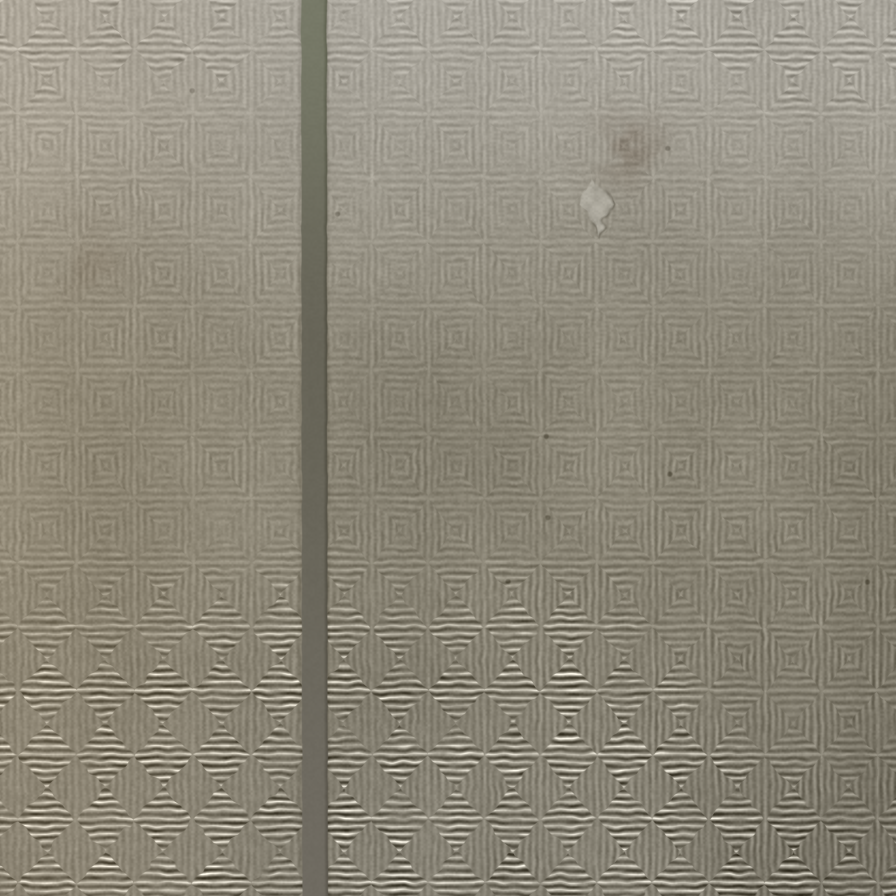
This texture is drawn by a WebGL 1 fragment shader. Its source:

```glsl
precision highp float;
// Two embossed metallic sheets beside a dark vertical joint: a grid of concentric
// rectangles, whose horizontal ridges catch light near the top and bottom.
// Each cell is split on its diagonals into horizontal and vertical ridges.
uniform vec2 u_resolution;

#define PITCH_RIGHT 0.0627
#define PITCH_LEFT 0.0650
#define PITCH_Y 0.0716
#define RIDGES 8.0
#define JOINT_X 0.351
#define JOINT_HALF 0.0143
#define RIDGE_DEPTH 0.040
#define GLARE_BOTTOM 0.18
#define GLARE_TOP 0.085
#define GRAIN 0.075
#define TAU 6.2831853

float hash(vec2 p) {
  return fract(sin(dot(p, vec2(127.1, 311.7))) * 43758.5453);
}

float noise(vec2 p) {
  vec2 i = floor(p), f = fract(p);
  f = f * f * (3.0 - 2.0 * f);
  return mix(mix(hash(i), hash(i + vec2(1.0, 0.0)), f.x),
             mix(hash(i + vec2(0.0, 1.0)), hash(i + vec2(1.0, 1.0)), f.x), f.y);
}

float fbm(vec2 p) {
  float sum = 0.0, weight = 0.5;
  for (int i = 0; i < 4; i++) {
    sum += weight * noise(p);
    p = p * 2.03 + 17.0;
    weight *= 0.5;
  }
  return sum / 0.9375;
}

// Strength of the glare on horizontal ridges: x = bottom, y = top.
vec2 glare(vec2 uv) {
  float patchy = fbm(uv * 6.0) - 0.5;
  float front = 0.35 - 0.25 * smoothstep(0.58, 1.0, uv.x) + 0.08 * patchy;
  float low = 1.0 - smoothstep(front - 0.14, front + 0.07, uv.y);
  float high = smoothstep(0.83, 0.96, uv.y + 0.14 * patchy);
  high *= 1.0 - 0.5 * smoothstep(0.3, 0.1, abs(uv.x - 0.48));
  return vec2(low, high);
}

// Brightness added by the embossed rectangles.
float emboss(vec2 uv) {
  bool left = uv.x < JOINT_X;
  vec2 origin = left ? vec2(0.0524, 0.5508) : vec2(0.3835, 0.5508);
  vec2 grid = (uv - origin) / vec2(left ? PITCH_LEFT : PITCH_RIGHT, PITCH_Y) + 0.5;
  grid += 0.04 * (vec2(noise(uv * 80.0), noise(uv * 80.0 + 40.0)) - 0.5);
  vec2 q = fract(grid) - 0.5;
  vec2 a = abs(q) * 2.0;
  float ragged = 0.16 * (noise(uv * 130.0 + 7.0) - 0.5);
  float upright = smoothstep(-0.05, 0.05, a.x - a.y + ragged);
  vec2 slope = sin(TAU * RIDGES * q);
  vec2 crest = cos(TAU * RIDGES * q);
  float wear = 0.7 + 0.3 * hash(floor(grid)) + 0.5 * (noise(uv * 45.0) - 0.5);

  // Wear that thins and interrupts single ridges along their length.
  float gapsAcross = 0.45 + 1.1 * noise(uv * vec2(75.0, 150.0));
  float gapsAlong = 0.45 + 1.1 * noise(uv * vec2(150.0, 75.0) + 21.0);

  vec2 shine = glare(uv);
  float corner = smoothstep(0.75, 0.1, uv.y) * smoothstep(0.2, 0.9, uv.x);
  float relief = RIDGE_DEPTH * (1.0 + 0.9 * corner);
  float across = relief * (0.75 * crest.y + 0.5 * slope.y);
  float wave = 0.8 * slope.y + 0.4 * crest.y;
  across += wave * (GLARE_BOTTOM * shine.x + GLARE_TOP * shine.y);
  across += GLARE_BOTTOM * shine.x * pow(max(wave, 0.0), 5.0);
  float along = relief * (0.85 * crest.x + 0.35 * slope.x);
  float seam = 0.010 * smoothstep(0.86, 0.98, max(a.x, a.y)) * noise(uv * 60.0);
  return wear * mix(across * gapsAcross, along * gapsAlong, upright) + seam;
}

// Soft lighting of the sheet without its relief.
vec3 sheetColor(vec2 uv) {
  vec3 color = mix(vec3(0.520, 0.502, 0.450), vec3(0.538, 0.517, 0.457), smoothstep(0.0, 0.4, uv.y));
  color = mix(color, vec3(0.655, 0.640, 0.602), smoothstep(0.52, 1.02, uv.y));
  color += vec3(0.040, 0.028, 0.014) * smoothstep(0.45, 0.0, uv.x);
  color -= 0.030 * smoothstep(0.6, 1.0, uv.x) * smoothstep(1.0, 0.6, uv.y);
  return color + 0.08 * (fbm(uv * vec2(7.0, 4.0) + 3.0) - 0.5);
}

// Brown smears and a few dark specks.
vec3 stain(vec3 color, vec2 uv) {
  vec2 p = uv - vec2(0.702, 0.835), s = uv - vec2(0.10, 0.705);
  float smear = exp(-700.0 * dot(p, p)) + 0.4 * exp(-600.0 * dot(s, s));
  color -= vec3(0.08, 0.095, 0.10) * smear * smoothstep(0.25, 0.7, fbm(uv * 30.0));
  vec2 cell = floor(uv * 22.0);
  vec2 spot = 0.2 + 0.6 * vec2(hash(cell + 5.0), hash(cell + 9.0));
  float speck = smoothstep(0.09, 0.03, length(fract(uv * 22.0) - spot));
  return color - 0.13 * speck * step(0.988, hash(cell));
}

// A pale torn flake with a shaded lower right rim.
vec3 flake(vec3 color, vec2 uv) {
  vec2 p = (uv - vec2(0.664, 0.772)) / vec2(0.018, 0.036);
  float d = abs(p.x + 0.25 * p.y) + abs(p.y) - 1.0 + 0.6 * (noise(uv * 110.0) - 0.5);
  float rim = smoothstep(0.22, 0.0, abs(d)) * smoothstep(-0.2, 0.7, p.x - p.y);
  vec3 pale = vec3(0.67, 0.655, 0.61) + 0.08 * (noise(uv * 90.0) - 0.5);
  return mix(color, pale, smoothstep(0.08, -0.1, d)) - 0.10 * rim;
}

void main() {
  vec2 uv = gl_FragCoord.xy / u_resolution;
  float pixel = 1.0 / u_resolution.x;
  float grain = 0.6 * noise(uv * 420.0) + 0.4 * noise(uv * 190.0) - 0.5;
  vec3 color = flake(stain(sheetColor(uv) + emboss(uv), uv), uv) + GRAIN * grain;

  // Recessed joint with slightly ragged sides.
  float x = uv.x - JOINT_X + 0.0012 * (uv.y - 0.5) + 0.0012 * (noise(uv * vec2(1.0, 90.0)) - 0.5);
  float d = abs(x) - JOINT_HALF;
  vec3 joint = mix(vec3(0.435, 0.418, 0.380), vec3(0.405, 0.395, 0.345), smoothstep(0.0, 0.6, uv.y));
  joint = mix(joint, vec3(0.465, 0.475, 0.405), smoothstep(0.6, 1.0, uv.y));
  joint -= 0.08 * smoothstep(JOINT_HALF - 0.005, JOINT_HALF, x);
  color -= 0.05 * smoothstep(0.005, 0.0, d);
  color = mix(color, joint + 0.02 * grain, smoothstep(pixel, -pixel, d));
  gl_FragColor = vec4(clamp(color, 0.0, 1.0), 1.0);
}
```
